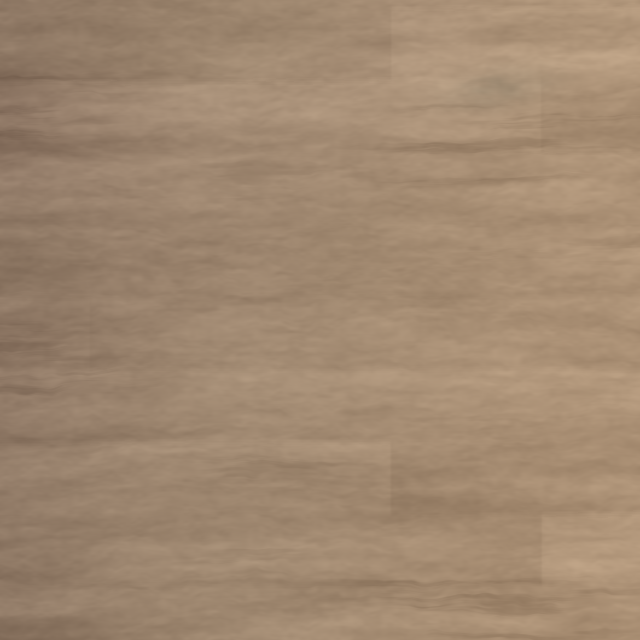
A three.js fragment shader for this texture:

```glsl
// Pale brown wood floor: staggered horizontal boards with soft streaked grain.
#define ROW_HEIGHT 0.1127
#define ROW_START 0.083
#define FIRST_JOINT 0.846
#define JOINT_STEP 0.235
#define JOINT_CYCLE 6.0
#define EDGE_SOFT 0.005
#define TONE_AMOUNT 0.017
#define GRAIN_AMOUNT 0.13
#define FIBRE_AMOUNT 0.075
#define RIPPLE_AMOUNT 0.032
#define STREAK_AMOUNT 0.055

varying vec2 vUv;

const vec3 WOOD_SHADE = vec3(0.545, 0.458, 0.382);
const vec3 WOOD_MID = vec3(0.620, 0.529, 0.436);
const vec3 WOOD_LIGHT = vec3(0.668, 0.563, 0.455);
const vec3 KNOT_GREY = vec3(0.50, 0.45, 0.37);

float hash(vec2 p) {
  vec3 q = fract(vec3(p.xyx) * 0.1031);
  q += dot(q, q.yzx + 33.33);
  return fract((q.x + q.y) * q.z);
}

float noise(vec2 p) {
  vec2 i = floor(p);
  vec2 f = fract(p);
  f = f * f * (3.0 - 2.0 * f);
  float low = mix(hash(i), hash(i + vec2(1.0, 0.0)), f.x);
  float high = mix(hash(i + vec2(0.0, 1.0)), hash(i + 1.0), f.x);
  return mix(low, high, f.y);
}

float fbm(vec2 p) {
  float sum = 0.0;
  float weight = 0.5;
  for (int i = 0; i < 4; i++) {
    sum += weight * noise(p);
    p = p * 2.03 + vec2(17.3, 9.1);
    weight *= 0.5;
  }
  return sum / 0.9375;
}

// Tone of the board at p: a step across its end joint, paler towards its top
float boardTone(vec2 p) {
  float y = (p.y - ROW_START) / ROW_HEIGHT;
  float row = floor(y);
  float across = y - row;
  float turn = mod(row, JOINT_CYCLE);
  float joint = FIRST_JOINT - JOINT_STEP * turn;
  float jointed = abs(turn - 2.0) < 0.5 ? 0.0 : 1.0;
  float side = smoothstep(-0.003, 0.003, p.x - joint) * 2.0 - 1.0;
  float contrast = -sin(3.54 * row - 1.6) * jointed;
  float seam = exp(-abs(p.x - joint) / 0.0025) * jointed;
  float crown = smoothstep(0.0, 0.35, across) - 0.65;
  crown += 0.7 * smoothstep(0.55, 0.9, across);
  return side * contrast + 0.8 * crown - 0.4 * seam;
}

// Board tone averaged over a short height to soften the long seams
float softBoardTone(vec2 p) {
  float sum = 0.0;
  for (int i = -2; i <= 2; i++) {
    sum += boardTone(p + vec2(0.0, float(i) * 0.5 * EDGE_SOFT));
  }
  return sum / 5.0;
}

// Short ragged dark lines gathered in clusters along the grain
float streaks(vec2 p) {
  float line = fbm(vec2(p.x * 5.0, p.y * 85.0) + 41.0);
  float presence = smoothstep(0.45, 0.8, noise(vec2(p.x * 2.5, p.y * 15.0) + 73.0));
  return smoothstep(0.5, 0.75, line) * presence;
}

void main() {
  vec2 uv = vUv;

  // Waviness of the grain, from broad to fine
  vec2 p = uv;
  p.y += 0.018 * (noise(uv * vec2(3.0, 6.0) + 5.0) - 0.5);
  p.y += 0.009 * (noise(uv * vec2(15.0, 28.0) + 12.0) - 0.5);
  p.y += 0.004 * (noise(uv * vec2(50.0, 70.0) + 19.0) - 0.5);
  p.y -= 0.012 * uv.x;

  // Light falls off to the left and warms towards the lower right
  float light = 0.12 + 0.76 * smoothstep(-0.25, 1.15, uv.x);
  light -= 0.16 * exp(-uv.x * 9.0);
  light += 0.12 * uv.x * (1.0 - uv.y);
  vec3 color = mix(WOOD_SHADE, WOOD_MID, smoothstep(0.0, 0.5, light));
  color = mix(color, WOOD_LIGHT, smoothstep(0.4, 1.0, light));

  // Boards, broad bands, fibres, short ripples and streaks
  float value = TONE_AMOUNT * softBoardTone(uv + vec2(0.0, 0.2 * (p.y - uv.y)));
  value += GRAIN_AMOUNT * (fbm(p * vec2(2.0, 17.0)) - 0.5);
  value += FIBRE_AMOUNT * (fbm(p * vec2(10.0, 65.0) + 30.0) - 0.5);
  vec2 slanted = vec2(p.x + 0.7 * p.y, p.y - 0.12 * p.x);
  value += RIPPLE_AMOUNT * (noise(slanted * vec2(48.0, 130.0) + 8.0) - 0.5);
  value += 0.5 * RIPPLE_AMOUNT * (noise(p * vec2(110.0, 210.0) + 57.0) - 0.5);
  value -= STREAK_AMOUNT * (streaks(p) - 0.08);

  // Grey smudge of a knot near the upper right
  vec2 knot = (uv - vec2(0.775, 0.862)) / vec2(0.075, 0.027);
  knot.y -= 0.35 * knot.x;
  float smudge = exp(-dot(knot, knot)) * (0.6 + 0.6 * noise(p * vec2(40.0, 110.0)));
  color = mix(color, KNOT_GREY, 0.5 * smudge);

  // Faint rosy cloud over the upper left boards
  float cloud = smoothstep(0.4, 0.8, noise(uv * vec2(3.0, 5.0) + 21.0));
  color += vec3(-0.006, -0.010, -0.003) * cloud * (1.0 - uv.x) * uv.y;

  color += value * vec3(1.0, 0.96, 0.88);
  gl_FragColor = vec4(clamp(color, 0.0, 1.0), 1.0);
}
```
